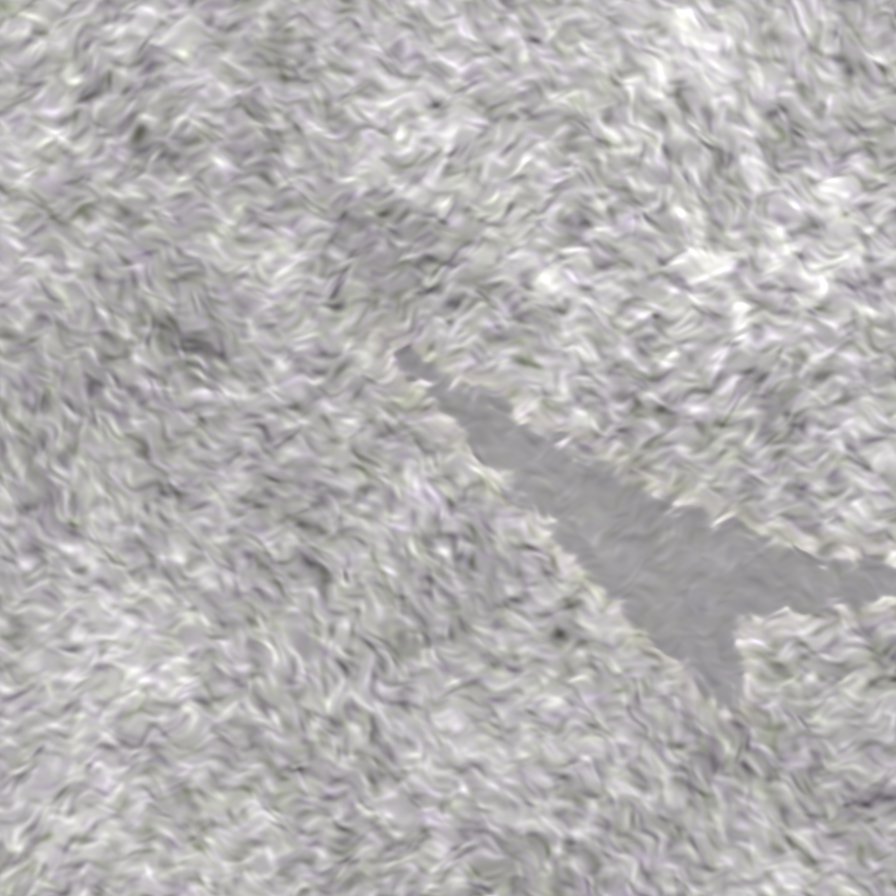
Write a Shadertoy shader that draws this texture.

```glsl
// Pale grey fibrous stone with a smooth, darker wedge running down to the right.
// Fibres and mottling are cellular noise: each cell scatters soft oriented strokes,
// summed at several scales; the wedge is a union of tapered capsules.

const vec3 STONE = vec3(0.715, 0.705, 0.707);
const vec3 WEDGE = vec3(0.605, 0.597, 0.603);
const vec3 CREAM = vec3(0.045, 0.042, 0.020);
const vec3 TINT_AXIS = vec3(0.10, -0.55, 1.0);   // violet against yellow-green
const int STROKES_PER_CELL = 4;

vec4 hash4(vec3 p) {
    vec4 q = fract(p.xyzx * vec4(0.1031, 0.1030, 0.0973, 0.1099));
    q += dot(q, q.wzxy + 33.33);
    return fract((q.xxyz + q.yzzw) * q.zywx);
}

// Smooth direction field made of layered sines, in radians.
float flowAngle(vec2 p) {
    return -0.25 + 0.40 * sin(5.0 * p.x + 7.0 * p.y + 0.6)
                 + 0.35 * sin(13.0 * p.x - 9.0 * p.y + 2.0)
                 + 0.20 * sin(21.0 * p.y + 17.0 * p.x);
}

// Small sideways bends that make the fibres curl.
vec2 curl(vec2 p, float frequency, float amount) {
    vec2 q = p * frequency;
    return p + amount * vec2(sin(q.y + 1.7 * sin(0.6 * q.x)),
                             sin(1.1 * q.x + 1.5 * sin(0.7 * q.y)));
}

// Signed strokes: x is tone, y is an independent tint.
vec2 strokes(vec2 p, float cells, float angle, float spread, vec2 size, float seed) {
    vec2 q = p * cells;
    vec2 home = floor(q);
    vec2 sum = vec2(0.0);
    for (int j = -1; j <= 1; j++)
    for (int i = -1; i <= 1; i++)
    for (int k = 0; k < STROKES_PER_CELL; k++) {
        vec2 cell = home + vec2(i, j);
        vec4 h = hash4(vec3(cell + 50.0, seed + float(k) * 7.3));
        vec2 d = q - cell - h.xy;
        float a = angle + spread * (2.0 * h.z - 1.0);
        float c = cos(a), s = sin(a);
        vec2 e = vec2(c * d.x + s * d.y, c * d.y - s * d.x) / size;
        float fade = 1.0 - smoothstep(0.5, 1.0, length(d));
        float tint = fract(h.w * 37.0 + h.z * 11.0);
        sum += fade * exp(-0.5 * dot(e, e)) * (2.0 * vec2(h.w, tint) - 1.0);
    }
    return sum;
}

// Distance to a capsule whose radius changes from r0 to r1.
float taper(vec2 p, vec2 a, vec2 b, float r0, float r1) {
    vec2 ab = b - a;
    float t = clamp(dot(p - a, ab) / dot(ab, ab), 0.0, 1.0);
    return length(p - a - t * ab) - mix(r0, r1, t);
}

float wedgeDistance(vec2 p) {
    float body = taper(p, vec2(0.43, 0.615), vec2(0.75, 0.36), 0.002, 0.068);
    float arm = taper(p, vec2(0.76, 0.36), vec2(1.02, 0.345), 0.062, 0.012);
    float foot = taper(p, vec2(0.76, 0.35), vec2(0.81, 0.23), 0.060, 0.018);
    return min(body, min(arm, foot));
}

// Soft elliptical area of influence.
float glow(vec2 p, vec2 center, vec2 radius) {
    vec2 d = (p - center) / radius;
    return exp(-dot(d, d));
}

void mainImage(out vec4 fragColor, in vec2 fragCoord) {
    vec2 uv = fragCoord / iResolution.xy;
    float angle = flowAngle(uv);
    vec2 bent = curl(uv, 95.0, 0.0028);

    // Fibres, small flakes and broad diagonal mottling
    vec2 fine = strokes(bent, 62.0, angle, 0.75, vec2(0.48, 0.17), 1.0);
    vec2 flake = strokes(bent, 27.0, angle, 0.9, vec2(0.40, 0.17), 41.0);
    vec2 mottle = strokes(curl(uv, 30.0, 0.008), 8.0, -0.8, 0.6, vec2(0.42, 0.20), 83.0);

    // Broad light and shade
    float chalk = glow(uv, vec2(0.80, 0.70), vec2(0.28, 0.20));
    float shade = glow(uv, vec2(0.15, 0.66), vec2(0.28, 0.24));
    float corner = glow(uv, vec2(0.98, 0.14), vec2(0.22, 0.13));
    float tone = 0.050 * mottle.x + 0.040 * chalk - 0.035 * shade - 0.050 * corner;

    // Smooth wedge with ragged borders and pale rims
    float d = wedgeDistance(uv) + 0.005 * fine.x + 0.008 * flake.x;
    float wedge = 1.0 - smoothstep(-0.010, 0.008, d);
    float rim = smoothstep(0.0, 0.010, d) * (1.0 - smoothstep(0.012, 0.034, d));

    // Compose the stone, then lay the wedge over it
    float grain = (0.112 + 0.025 * chalk) * fine.x + 0.045 * flake.x;
    float flecks = 0.09 * chalk * smoothstep(0.35, 1.0, flake.x + 0.4 * mottle.x);
    vec3 color = STONE + tone + grain + flecks + rim * CREAM;
    vec3 smoothStone = WEDGE + 0.25 * grain + 0.015 * mottle.x;
    color = mix(color, smoothStone, 0.92 * wedge);
    color += TINT_AXIS * (0.016 * fine.y + 0.012 * flake.y) * (1.0 - 0.6 * wedge);

    fragColor = vec4(clamp(color, 0.0, 1.0), 1.0);
}
```
